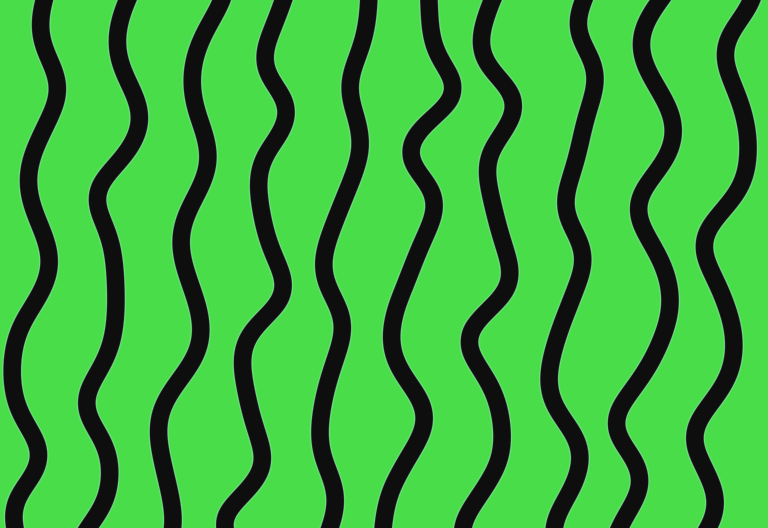
Reproduce this pattern procedurally as a WebGL 2 fragment shader.

```glsl
#version 300 es
precision highp float;
// Ten wavy black bands running down a flat green ground, leaning slightly right.
// Each band is a curve x(y): even spacing + lean + noisy drift + a sine sway whose
// phase and size vary per band; its slope turns the x gap into a true distance.

uniform vec2 u_resolution;
out vec4 fragColor;

const float TAU = 6.28318;
const int BAND_COUNT = 10;
const float HALF_WIDTH = 0.0168;   // lengths are in canvas heights
const float LEAN = 0.075;
const float SWAY = 0.025;
const float DRIFT = 0.07;
const float WAVES = 3.0;

const vec3 GREEN = vec3(0.29, 0.865, 0.29);
const vec3 INK = vec3(0.055);
const vec3 FRINGE = vec3(0.14, 0.03, 0.2);

float hash(vec2 p) {
    return fract(sin(dot(p, vec2(12.99, 78.23))) * 4375.55);
}

// 1D gradient noise, about -0.5 to 0.5
float gradientNoise(float t, float seed) {
    float cell = floor(t);
    float f = t - cell;
    float slopeA = hash(vec2(cell, seed)) * 2.0 - 1.0;
    float slopeB = hash(vec2(cell + 1.0, seed)) * 2.0 - 1.0;
    float blend = f * f * f * (f * (f * 6.0 - 15.0) + 10.0);
    return mix(slopeA * f, slopeB * (f - 1.0), blend);
}

// Centre of a band at height y
float bandCentre(float band, float y, float aspect) {
    float home = aspect * (band + 0.44) / float(BAND_COUNT);
    float drift = DRIFT * gradientNoise(y * 2.3 + 0.4, band + 31.0);
    float phase = 0.89 + 0.6 * (hash(vec2(band, 5.0)) - 0.5);
    float warp = 0.5 * gradientNoise(y * 3.1 + 0.7, band + 57.0);
    float size = SWAY * mix(0.65, 1.2, hash(vec2(band, 9.0)));
    return home + LEAN * (y - 0.5) + drift
         + size * sin(TAU * (WAVES * y + phase + warp));
}

// Signed distance to the edge of a band, negative inside
float bandDistance(vec2 p, float band, float aspect) {
    const float STEP = 0.004;
    float centre = bandCentre(band, p.y, aspect);
    float slope = (bandCentre(band, p.y + STEP, aspect)
                 - bandCentre(band, p.y - STEP, aspect)) / (2.0 * STEP);
    return abs(p.x - centre) / sqrt(1.0 + slope * slope) - HALF_WIDTH;
}

void main() {
    vec2 p = gl_FragCoord.xy / u_resolution.y;
    float aspect = u_resolution.x / u_resolution.y;
    float pixel = 1.0 / u_resolution.y;

    // Nearest band
    float edge = 10.0;
    for (int i = 0; i < BAND_COUNT; i++) {
        edge = min(edge, bandDistance(p, float(i), aspect));
    }

    // Smooth ink edge with a thin pale fringe along it
    float ink = 1.0 - smoothstep(-0.8 * pixel, 0.8 * pixel, edge);
    float rim = (edge - 0.0006) / 0.0017;
    vec3 color = mix(GREEN, INK, ink) + FRINGE * exp(-rim * rim);
    fragColor = vec4(color, 1.0);
}
```
